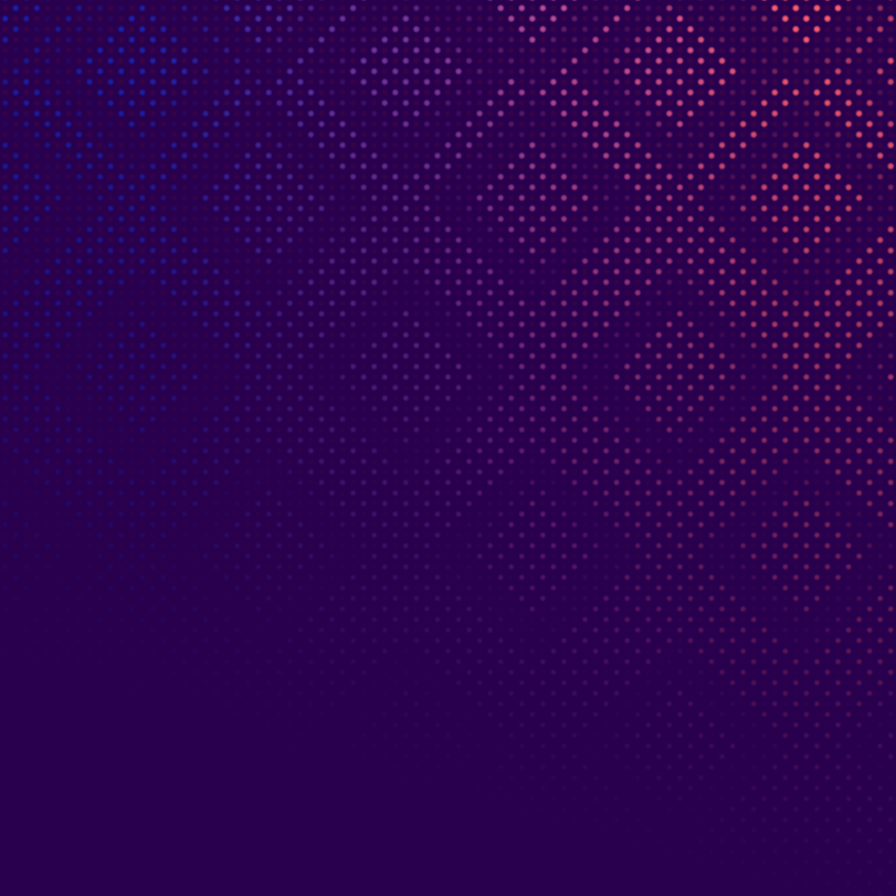
Reproduce this background procedurally as a Shadertoy shader.

```glsl
// A halftone veil on deep violet: a checkerboard lattice of small dots,
// tinted blue to coral from left to right and fading towards the bottom.
// Staggered diamonds, measured by L1 distance, carve dim rings in the lattice.

const float CELLS = 85.0;         // lattice cells per canvas height
const float DIAMOND_STEP = 0.30;  // spacing of diamonds along a row
const vec3 VIOLET = vec3(0.16, 0.0, 0.305);
const vec3 BLUE   = vec3(0.08, 0.14, 0.70);
const vec3 PURPLE = vec3(0.46, 0.23, 0.62);
const vec3 PINK   = vec3(0.80, 0.32, 0.58);
const vec3 CORAL  = vec3(1.0, 0.37, 0.43);
const vec3 EMBER  = vec3(0.45, 0.06, 0.18);

// Horizontal tint of the dots
vec3 dotTint(float x) {
    vec3 tint = mix(BLUE, PURPLE, smoothstep(0.12, 0.44, x));
    tint = mix(tint, PINK, smoothstep(0.42, 0.68, x));
    return mix(tint, CORAL, smoothstep(0.64, 0.92, x));
}

// L1 distance to the nearest diamond centre; p.y runs downwards
float diamondDistance(vec2 p) {
    float rows[6] = float[6](-0.018, 0.078, 0.224, 0.418, 0.616, 0.833);
    float nearest = 10.0;
    for (int i = 0; i < 6; i++) {
        float start = (i % 2 == 0) ? -0.004 : 0.155;
        float across = p.x - start;
        across -= DIAMOND_STEP * round(across / DIAMOND_STEP);
        nearest = min(nearest, abs(across) + abs(p.y - rows[i]));
    }
    return nearest;
}

// Full strength inside diamonds and between rings, dim on the rings
float ringMask(float d) {
    float inside = 1.0 - smoothstep(0.066, 0.092, d);
    float outside = smoothstep(0.102, 0.130, d);
    return mix(0.2, 1.0, max(inside, outside));
}

// Vertical fade, reaching lower on the right side
float heightFade(vec2 p) {
    float base = mix(0.23, -0.04, clamp(p.x, 0.0, 1.0));
    float rise = clamp((1.0 - p.y - base) / (1.0 - base), 0.0, 1.0);
    return pow(rise, 1.15);
}

// Soft disc in cell units
float softDot(vec2 offset, float radius, float blur) {
    return 1.0 - smoothstep(radius - blur, radius + blur, length(offset));
}

void mainImage(out vec4 fragColor, in vec2 fragCoord) {
    // Canvas units with the vertical axis pointing down
    vec2 p = fragCoord / iResolution.y;
    p.y = 1.0 - p.y;

    // Lattice cell, its centre and checkerboard parity
    vec2 shift = vec2(0.0, 0.27);
    vec2 grid = p * CELLS - shift;
    vec2 cell = floor(grid);
    vec2 centre = (cell + 0.5 + shift) / CELLS;
    float parity = mod(cell.x + cell.y, 2.0);

    // Strength is constant over each dot; odd gaps hold faint embers
    float fade = heightFade(centre);
    float ring = ringMask(diamondDistance(centre));
    float strength = fade * mix(0.22, ring, parity);
    vec3 tint = mix(EMBER, dotTint(centre.x), parity);

    // Dot coverage with edges softened by at least one pixel
    float growth = fade * mix(0.6, 1.0, clamp(p.x, 0.0, 1.0));
    float radius = mix(0.20, 0.28, growth) * mix(0.85, 1.0, ring);
    float blur = max(0.17, 0.9 * CELLS / iResolution.y);
    float coverage = softDot(fract(grid) - 0.5, radius, blur);

    fragColor = vec4(mix(VIOLET, tint, coverage * strength), 1.0);
}
```
